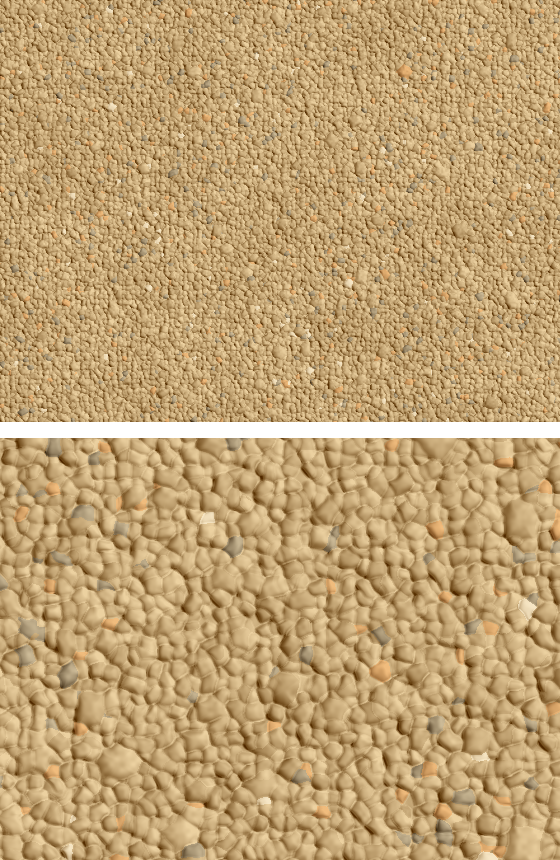
Top, the full canvas; bottom, a detail of the centre.
Reproduce this texture procedurally as a Shadertoy shader.

```glsl
// Coarse dry sand lit by low sun from the upper right.
// Three sizes of jittered, faceted grains form one height field, which is
// shaded by its slope, darkened by cast shadows and tinted grain by grain.

const vec3 SHADE_BROWN = vec3(0.42, 0.27, 0.08);
const vec3 SUNLIT_SAND = vec3(0.87, 0.76, 0.57);
const vec3 QUARTZ_WHITE = vec3(0.98, 0.93, 0.82);
const vec3 SUN = vec3(0.60, 0.35, 0.90);

float hash(vec2 p) {
    return fract(sin(dot(p, vec2(127.1, 311.7))) * 43758.5);
}

float noise(vec2 p) {
    vec2 i = floor(p), f = fract(p);
    f = f * f * (3.0 - 2.0 * f);
    return mix(mix(hash(i), hash(i + vec2(1, 0)), f.x),
               mix(hash(i + vec2(0, 1)), hash(i + vec2(1, 1)), f.x), f.y);
}

// Adds one size of grains; top holds the highest surface and its grain id.
// The radius range is given in cells, share is the fraction of filled cells.
vec2 addGrains(vec2 top, vec2 p, float cell, float share, vec2 radius, float seed) {
    vec2 home = floor(p / cell);
    for (int j = -1; j <= 1; j++)
    for (int i = -1; i <= 1; i++) {
        vec2 id = home + vec2(i, j);
        vec2 key = id + seed;
        if (hash(key + 0.7) > share) continue;
        vec2 jitter = vec2(hash(key + 1.3), hash(key + 2.9)) - 0.5;
        vec2 q = p / cell - id - 0.5 - 0.6 * jitter;
        float angle = 6.283 * hash(key + 4.1);
        float c = cos(angle), s = sin(angle);
        float stretch = mix(0.80, 1.0, hash(key + 5.3));
        q = vec2(c * q.x + s * q.y, c * q.y - s * q.x) * vec2(stretch, 1.0 / stretch);
        float size = hash(key + 6.7);
        float r = mix(radius.x, radius.y, size * size);
        float d = mix(length(q), max(abs(q.x), abs(q.y)), 0.5) / r;
        float lift = 0.004 * hash(key + 7.9);
        float h = lift + 0.5 * r * cell * (1.0 - d * d * d);
        if (h > top.x) top = vec2(h, hash(key + 9.2));
    }
    return top;
}

// Height and grain id of the whole sand bed
vec2 sandBed(vec2 p) {
    p += 0.0035 * (vec2(noise(p * 110.0), noise(p * 110.0 + 37.0)) - 0.5);
    vec2 top = vec2(0.0, 0.5);
    top = addGrains(top, p, 1.0 / 90.0, 1.00, vec2(0.45, 0.70), 11.0);
    top = addGrains(top, p, 1.0 / 48.0, 0.75, vec2(0.28, 0.50), 53.0);
    return addGrains(top, p, 1.0 / 16.0, 0.24, vec2(0.17, 0.30), 97.0);
}

// Lambert light from the slope of the bed
float sunlight(vec2 p, float eps) {
    vec2 dx = vec2(eps, 0.0), dy = dx.yx;
    vec2 slope = vec2(sandBed(p + dx).x - sandBed(p - dx).x,
                      sandBed(p + dy).x - sandBed(p - dy).x) / (2.0 * eps);
    vec3 normal = normalize(vec3(-slope, 1.0));
    return max(dot(normal, normalize(SUN)), 0.0);
}

// Soft shadow cast by higher grains on the sunny side
float castShadow(vec2 p, float height) {
    vec2 toSun = normalize(SUN.xy);
    float shadow = 0.0;
    for (int i = 1; i <= 3; i++) {
        float reach = 0.0035 * float(i);
        float excess = sandBed(p + toSun * reach).x - height - 0.75 * reach;
        shadow = max(shadow, smoothstep(0.0, 0.0025, excess));
    }
    return shadow;
}

// Mineral tint: mostly sand, with rare grey, rusty and white grains
vec3 mineral(vec3 sand, float id, float light) {
    vec3 grey = vec3(dot(sand, vec3(0.35, 0.5, 0.15))) * vec3(1.0, 0.95, 0.82);
    sand = mix(sand, grey, 0.55 * step(id, 0.035));
    float rusty = step(0.955, id) * step(id, 0.975);
    sand *= mix(vec3(1.0), vec3(1.02, 0.90, 0.78), rusty);
    return mix(sand, QUARTZ_WHITE, 0.75 * light * step(0.988, id));
}

void mainImage(out vec4 fragColor, in vec2 fragCoord) {
    vec2 p = fragCoord / iResolution.y;
    vec2 bed = sandBed(p);
    float light = sunlight(p, 0.0017);

    // Tone from light, shadow, grain variation, speckle and broad mottling
    float tone = 0.12 + 0.90 * light - 0.42 * castShadow(p, bed.x);
    tone += 0.24 * (bed.y - 0.5);
    tone += 0.20 * (noise(p * 230.0) - 0.5);
    tone += 0.10 * (noise(p * 9.0) - 0.5);
    tone = clamp(tone, -0.25, 1.12);

    vec3 color = mix(SHADE_BROWN, SUNLIT_SAND, tone);
    color = mineral(color, bed.y, light);
    fragColor = vec4(clamp(color, 0.0, 1.0), 1.0);
}
```
